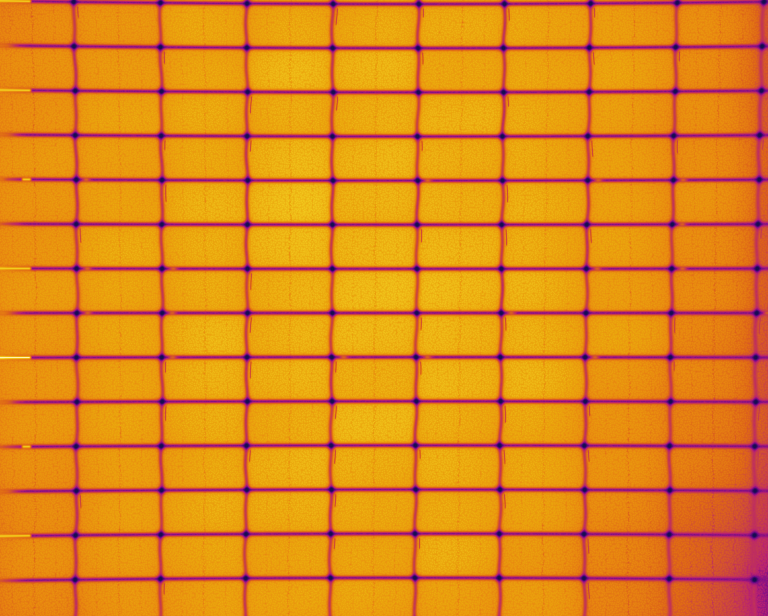
Write a Shadertoy shader that draws this pattern.

```glsl
// Thermal view of a gently warped panel grid: warm cells, cold seams, colder junctions.

float hash(vec2 p) {
    p = fract(p * vec2(0.1031, 0.1137));
    p += dot(p, p.yx + 33.33);
    return fract((p.x + p.y) * p.x * 17.0);
}

// Cellular noise: distance to the nearest scattered point
float cellular(vec2 p) {
    vec2 cell = floor(p);
    float nearest = 2.0;
    for (int j = -1; j <= 1; j++)
    for (int i = -1; i <= 1; i++) {
        vec2 c = cell + vec2(i, j);
        vec2 site = c + vec2(hash(c + 7.0), hash(c + 71.0));
        nearest = min(nearest, length(p - site));
    }
    return nearest;
}

float bell(float d, float width) {
    return exp(-d * d / (width * width));
}

// Soft-ended interval
float span(float x, float a, float b, float soft) {
    return smoothstep(a - soft, a + soft, x) * (1.0 - smoothstep(b - soft, b + soft, x));
}

// Heat scale from 0 (navy) to 8 (white)
vec3 heatColor(float heat) {
    vec3 ramp[9] = vec3[9](
        vec3(0.08, 0.05, 0.32), vec3(0.46, 0.04, 0.54), vec3(0.72, 0.13, 0.44),
        vec3(0.79, 0.26, 0.26), vec3(0.87, 0.40, 0.09), vec3(0.91, 0.53, 0.06),
        vec3(0.92, 0.65, 0.05), vec3(0.95, 0.80, 0.12), vec3(1.0, 0.97, 0.72));
    heat = clamp(heat, 0.0, 7.999);
    int k = int(heat);
    return mix(ramp[k], ramp[k + 1], heat - float(k));
}

void mainImage(out vec4 fragColor, in vec2 fragCoord) {
    vec2 p = fragCoord / iResolution.y;

    // Warped grid: integer coordinates lie on the seams
    float t = 2.0 * p.y - 1.0;
    float s = (p.x - 0.676) / 0.625;
    vec2 pitch = vec2(0.1378 + 0.00105 * (t + t * t), 0.07165);
    vec2 grid = vec2(p.x - 0.6764 - 0.0033 * t, p.y - 0.062 - 0.0045 * t * s * s) / pitch;
    grid.x += 0.007 * sin(grid.y * 6.283 + grid.x) + 0.004 * sin(grid.y * 2.7);
    vec2 node = round(grid);
    vec2 d = (grid - node) * pitch;
    vec2 cell = floor(grid);
    vec2 f = grid - cell;

    // Broad warmth, cooling towards the borders and the lower right corner
    vec2 q = (p - vec2(0.6, 0.56)) / vec2(0.62, 0.56);
    float heat = 6.4 - 1.25 * q.x * q.x - 0.6 * q.y * q.y;
    heat -= 0.7 * smoothstep(0.75, 1.2, p.x) * (1.0 - p.y);
    heat -= 1.1 * exp(-28.0 * (1.25 - p.x));
    heat -= 1.6 * exp(-9.0 * length(p - vec2(1.25, 0.04)));
    heat += 0.3 * (hash(cell + 40.0) - 0.5);
    heat += 0.06 * (sin(p.x * 37.0 + 3.0 * p.y) + sin(p.y * 29.0 - p.x * 11.0));

    // Sensor grain and faint dotted stripes inside each cell
    float grain = cellular(p * 300.0);
    heat += 0.75 * (0.45 - grain);
    float stripes = bell((f.x - 0.51) * pitch.x, 0.0018)
                  + 0.4 * bell((f.x - 0.25) * pitch.x, 0.0015)
                  + 0.4 * bell((f.x - 0.77) * pitch.x, 0.0015);
    heat -= 0.9 * stripes * grain;

    // Cool halo beside the seams
    heat -= 0.45 * exp(-abs(d.x) / 0.012) + 0.35 * exp(-abs(d.y) / 0.008);

    // Upright seams, then the stronger level seams
    float upright = bell(d.x, 0.0036) * (0.82 + 0.18 * hash(vec2(node.x, cell.y) + 20.0));
    heat = mix(heat, 2.2 + 0.5 * grain, upright);
    float oddRow = mod(node.y, 2.0);
    float level = bell(d.y, 0.0036) * smoothstep(-0.03, 0.05, p.x);
    heat = mix(heat, 1.1 + 0.5 * grain, level);

    // Short dark scratches right of some upright seams
    float chance = hash(vec2(node.x, cell.y) + 90.0);
    float scratch = bell(d.x - 0.0068, 0.0012) * step(0.5, chance);
    scratch *= span(f.y, 0.3 + 0.4 * chance, 0.9, 0.03);
    heat = mix(heat, 2.6, 0.8 * scratch);

    // Warm gaps in the level seams beside some junctions
    float gapChance = hash(node + 130.0);
    float gap = bell(d.x - 0.008 - 0.012 * gapChance, 0.006) * bell(d.y, 0.003);
    gap *= step(0.6, gapChance) * span(node.y, 4.5, 9.5, 0.1);
    heat = mix(heat, 4.6, 0.75 * gap);

    // Cold junctions
    float junction = bell(length(d * vec2(1.0, 0.9)), 0.0058);
    heat = mix(heat, 0.0, min(1.0, 1.1 * junction));

    // Hot tabs at the left border, on every other seam
    float shortTab = 1.0 - step(0.5, abs(mod(node.y, 6.0) - 3.0));
    float tab = span(p.x, mix(-0.1, 0.036, shortTab), 0.05, 0.003) * bell(d.y, 0.0027);
    float glow = 7.0 + 1.0 * (1.0 - step(0.5, abs(node.y - 5.0)));
    heat = mix(heat, glow, tab * oddRow);
    float stub = span(p.x, -0.1, 0.02, 0.012) * bell(d.y, 0.0025);
    heat = mix(heat, 4.8, 0.6 * stub * (1.0 - oddRow) * step(0.4, hash(node + 5.0)));

    fragColor = vec4(heatColor(heat), 1.0);
}
```
